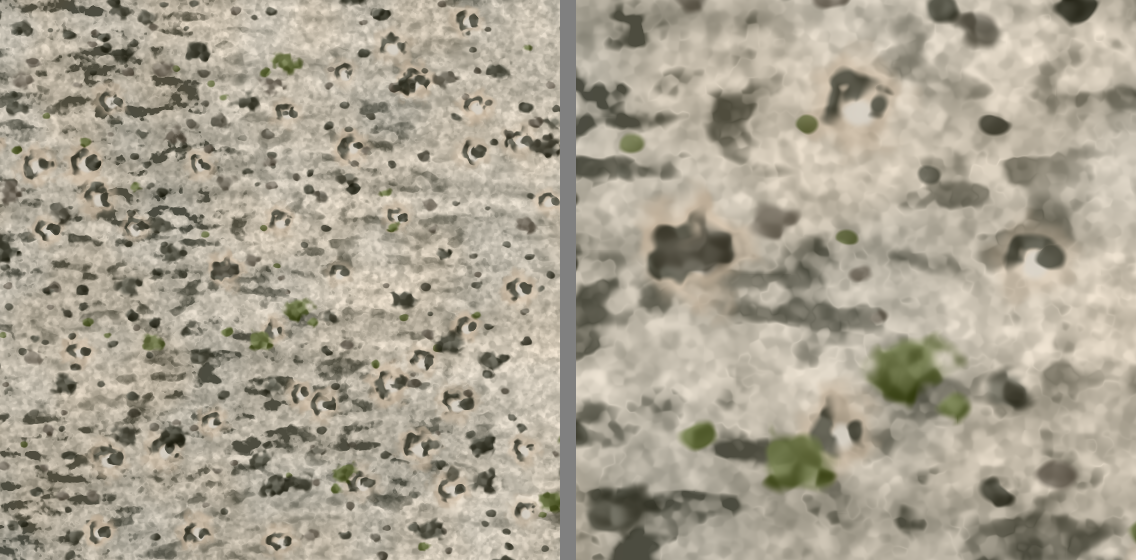
Left: the whole. Right: its middle third, enlarged.
Reproduce this texture procedurally as a WebGL 2 fragment shader.

```glsl
#version 300 es
precision highp float;
// Dry, pale ground seen from above: level streaks, dusty grain and grass tufts,
// built from soft cellular noise. Jittered grids scatter sandy mounds with dark
// crescents and chalky pits, then ragged shrubs in two sizes.

#define DARK vec3(0.25, 0.25, 0.20)
#define PALE vec3(0.77, 0.74, 0.68)
#define SAND vec3(0.80, 0.73, 0.64)
#define CHALK vec3(0.85, 0.83, 0.79)
#define FRESH_GREEN vec3(0.34, 0.38, 0.19)
#define DRY_BROWN vec3(0.41, 0.38, 0.33)
#define STREAK_DEPTH 0.30
#define GRAIN_DEPTH 0.36
#define TUFT_DEPTH 1.35
#define MOUND_SHARE 0.50
#define SHRUB_SHARE 0.38
#define SPRIG_SHARE 0.30

uniform vec2 u_resolution;
out vec4 fragColor;

vec3 hash3(vec2 cell) {
    vec3 q = fract(cell.xyx * vec3(0.1031, 0.1030, 0.0973));
    q += dot(q, q.yxz + 33.33);
    return fract((q.xxy + q.yzz) * q.zyx);
}

// Cellular noise: random tones of nearby points, blended by distance.
float cellNoise(vec2 p) {
    vec2 cell = floor(p), f = fract(p);
    float sum = 0.0, total = 0.0;
    for (int j = -1; j <= 1; j++)
    for (int i = -1; i <= 1; i++) {
        vec2 o = vec2(i, j);
        vec3 h = hash3(cell + o);
        vec2 d = o + h.xy - f;
        float w = exp(-5.0 * dot(d, d));
        sum += w * h.z;
        total += w;
    }
    return sum / total;
}

// Soft disc: 1 inside, 0 outside, with a blurred rim.
float blob(float d, float radius) {
    return 1.0 - smoothstep(radius * 0.6, radius * 1.15, d);
}

// Bare soil with streaks, grain and grass tufts.
vec3 ground(vec2 p, float grain, float fine) {
    float patches = cellNoise(p * 5.0 + 7.0);
    float density = 0.5 + 0.9 * (patches - 0.5) + 0.45 * (0.5 - p.x) + 0.2 * (p.y - 0.5);
    density = clamp(density, 0.1, 1.0);
    vec2 warped = p + vec2(0.0, 0.004 * sin(p.x * 9.0 + 2.0 * sin(p.y * 5.0)));
    float streak = cellNoise(warped * vec2(3.5, 42.0) + 31.0);
    float dashes = cellNoise(warped * vec2(15.0, 70.0) + 53.0);
    float tuft = 0.55 * cellNoise(p * vec2(48.0, 72.0) + 17.0) + 0.45 * dashes;
    tuft = smoothstep(0.53, 0.82, tuft + 0.25 * (fine - 0.5));
    float tone = 1.04 - 0.2 * density + STREAK_DEPTH * (streak - 0.5);
    tone += GRAIN_DEPTH * (grain - 0.5) + 0.7 * GRAIN_DEPTH * (fine - 0.5);
    tone -= TUFT_DEPTH * density * tuft;
    vec3 warmth = vec3(0.02, 0.0, -0.02) * (cellNoise(p * 11.0) - 0.4);
    return mix(DARK, PALE, max(tone, 0.1)) + warmth;
}

// Sandy mounds, each with a dark crescent, a bush and a bright pit.
vec3 addMounds(vec3 col, vec2 p, float rough, float grain) {
    const float cells = 9.0;
    vec2 cell = floor(p * cells);
    for (int j = -1; j <= 1; j++)
    for (int i = -1; i <= 1; i++) {
        vec2 id = cell + vec2(i, j);
        vec3 h = hash3(id + 71.0), k = hash3(id + 137.0);
        if (k.x > MOUND_SHARE) continue;
        vec2 centre = (id + 0.15 + 0.7 * h.xy) / cells;
        vec2 q = (p - centre) / mix(0.028, 0.042, h.z);
        float r = length(q);
        if (r > 2.0) continue;
        float angle = 2.6 + 1.6 * (k.y - 0.5);
        float facing = dot(q / max(r, 0.01), vec2(cos(angle), sin(angle)));
        float halo = blob(r + 0.4 * rough, 1.0);
        col = mix(col, SAND + 0.12 * (grain - 0.5), halo * mix(0.4, 0.85, k.z));
        float pit = blob(length(q - vec2(0.1, -0.12)) + 0.15 * rough, 0.34);
        col = mix(col, CHALK, 0.85 * pit);
        float ring = 1.0 - smoothstep(0.07, 0.22, abs(r - 0.42 + 0.25 * rough));
        ring *= smoothstep(-0.3, 0.5, facing);
        float bush = blob(length(q - vec2(0.4, 0.0)) + 0.35 * rough, 0.28);
        col = mix(col, DARK + 0.25 * (grain - 0.4), 0.9 * max(ring, bush));
    }
    return col;
}

// Ragged shrubs; the lower right of each falls into shade.
vec3 addShrubs(vec3 col, vec2 p, float cells, float share, float radius, float rough, float grain) {
    vec2 cell = floor(p * cells);
    for (int j = -1; j <= 1; j++)
    for (int i = -1; i <= 1; i++) {
        vec2 id = cell + vec2(i, j);
        vec3 h = hash3(id + cells * 3.0), k = hash3(id + cells * 5.0 + 211.0);
        if (k.x > share) continue;
        vec2 centre = (id + 0.1 + 0.8 * h.xy) / cells;
        vec2 q = (p - centre) * vec2(0.85, 1.12) / (radius * mix(0.65, 1.3, h.z));
        float cover = blob(length(q) + 0.75 * rough, 1.1);
        vec3 leaf = mix(DARK, DRY_BROWN, smoothstep(0.5, 0.85, k.y));
        leaf = mix(leaf, FRESH_GREEN, step(0.86, k.z));
        leaf += 0.3 * (grain - 0.45) - 0.05 * clamp(q.x - q.y, -1.0, 1.0);
        col = mix(col, leaf, cover * mix(0.7, 0.95, h.z));
    }
    return col;
}

void main() {
    vec2 p = gl_FragCoord.xy / min(u_resolution.x, u_resolution.y);
    float grain = cellNoise(p * 105.0 + 5.0);
    float fine = cellNoise(p * 190.0 + 11.0);
    float rough = 1.1 * (cellNoise(p * 75.0 + 23.0) - 0.5) + 0.7 * (grain - 0.5);
    vec3 col = ground(p, grain, fine);
    col = addMounds(col, p, rough, grain);
    col = addShrubs(col, p, 28.0, SPRIG_SHARE, 0.0075, rough, grain);
    col = addShrubs(col, p, 12.0, SHRUB_SHARE, 0.0165, rough, grain);
    fragColor = vec4(clamp(col, 0.0, 1.0), 1.0);
}
```
